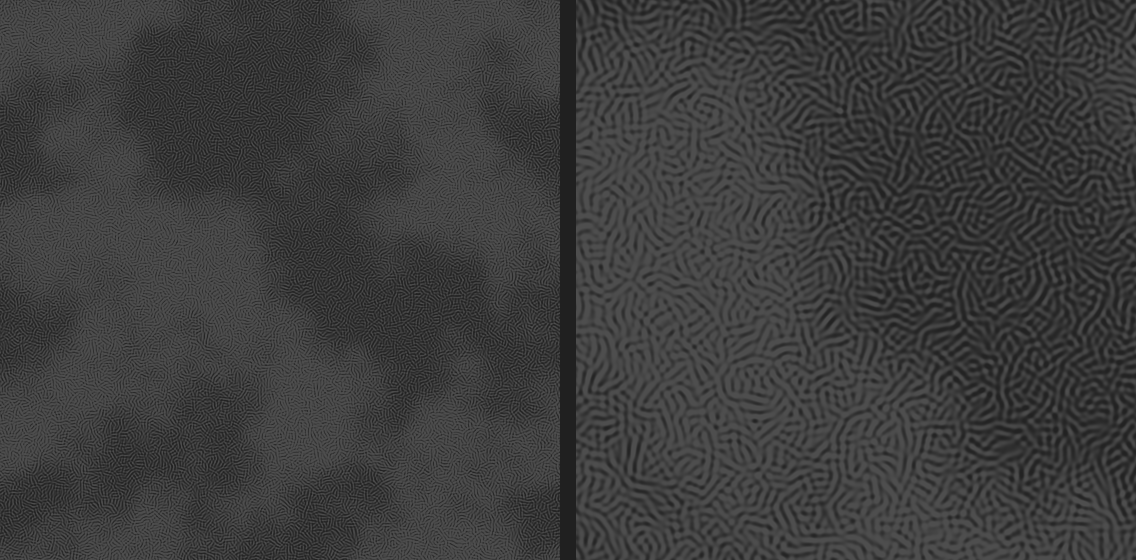
Left: the whole. Right: its middle third, enlarged.
Give the GLSL for this texture, as a WebGL 2 fragment shader.

```glsl
#version 300 es
precision highp float;
// Charcoal surface: soft tiling clouds broken up by a fine worm-like grain.

#define DARK 0.135          // grey of the grooves
#define LIGHT 0.305         // grey of the raised grain
#define CLOUD_CELLS 3       // cells of the largest cloud octave
#define CLOUD_OCTAVES 5
#define CLOUD_EDGE 0.28     // softness of the cloud borders
#define GRAIN_CELLS 120     // grain kernels across the canvas
#define GRAIN_WAVES 1.5     // grain ridges per cell
#define GRAIN_CONTRAST 0.40
#define BIAS_DARK -0.15     // grain threshold between the clouds
#define BIAS_LIGHT 0.53     // grain threshold inside the clouds

uniform vec2 u_resolution;
out vec4 outColor;

const float TAU = 6.2831853;

uint scramble(uint x) {
  x = x * 747796405u + 2891336453u;
  x = ((x >> ((x >> 28u) + 4u)) ^ x) * 277803737u;
  return (x >> 22u) ^ x;
}

// Two random values in 0..1 for a cell that wraps after "period" cells.
vec2 hashCell(ivec2 cell, int period, uint seed) {
  uvec2 c = uvec2((cell + 2 * period) % period);
  uint h = scramble(c.x + scramble(c.y + scramble(seed)));
  return vec2(h & 65535u, h >> 16u) / 65536.0;
}

vec2 direction(float turn) {
  return vec2(cos(TAU * turn), sin(TAU * turn));
}

float cornerSlope(ivec2 cell, ivec2 corner, vec2 f, int period, uint seed) {
  float turn = hashCell(cell + corner, period, seed).x;
  return dot(direction(turn), f - vec2(corner));
}

float gradientNoise(vec2 p, int period, uint seed) {
  ivec2 cell = ivec2(floor(p));
  vec2 f = fract(p);
  vec2 s = f * f * f * (f * (f * 6.0 - 15.0) + 10.0);
  float a = cornerSlope(cell, ivec2(0, 0), f, period, seed);
  float b = cornerSlope(cell, ivec2(1, 0), f, period, seed);
  float c = cornerSlope(cell, ivec2(0, 1), f, period, seed);
  float d = cornerSlope(cell, ivec2(1, 1), f, period, seed);
  return mix(mix(a, b, s.x), mix(c, d, s.x), s.y);
}

float clouds(vec2 uv) {
  float sum = 0.0;
  float amplitude = 1.0;
  int period = CLOUD_CELLS;
  for (int i = 0; i < CLOUD_OCTAVES; i++) {
    vec2 shift = vec2(0.37, 0.71) * float(i);
    sum += amplitude * gradientNoise(uv * float(period) + shift, period, uint(i + 11));
    amplitude *= 0.5;
    period *= 2;
  }
  return smoothstep(-CLOUD_EDGE, CLOUD_EDGE, sum);
}

// Overlapping wave packets of random direction; their sum forms short worms.
float wormGrain(vec2 uv) {
  const float radius = 1.25;
  const float spread = 0.70;  // standard deviation of the raw sum
  vec2 p = uv * float(GRAIN_CELLS);
  ivec2 cell = ivec2(floor(p));
  float sum = 0.0;
  for (int y = -1; y <= 1; y++) {
    for (int x = -1; x <= 1; x++) {
      ivec2 neighbour = cell + ivec2(x, y);
      vec2 jitter = hashCell(neighbour, GRAIN_CELLS, 3u) - 0.5;
      vec2 wave = hashCell(neighbour, GRAIN_CELLS, 7u);
      vec2 d = p - vec2(neighbour) - 0.5 - 0.5 * jitter;
      float falloff = max(0.0, 1.0 - dot(d, d) / (radius * radius));
      float phase = GRAIN_WAVES * dot(direction(wave.x), d) + wave.y;
      sum += falloff * falloff * cos(TAU * phase);
    }
  }
  return sum / spread;
}

void main() {
  vec2 uv = gl_FragCoord.xy / u_resolution;
  float bias = mix(BIAS_DARK, BIAS_LIGHT, clouds(uv));
  float height = bias + GRAIN_CONTRAST * wormGrain(uv);
  float grey = mix(DARK, LIGHT, smoothstep(-1.0, 1.0, height));
  outColor = vec4(vec3(grey), 1.0);
}
```
